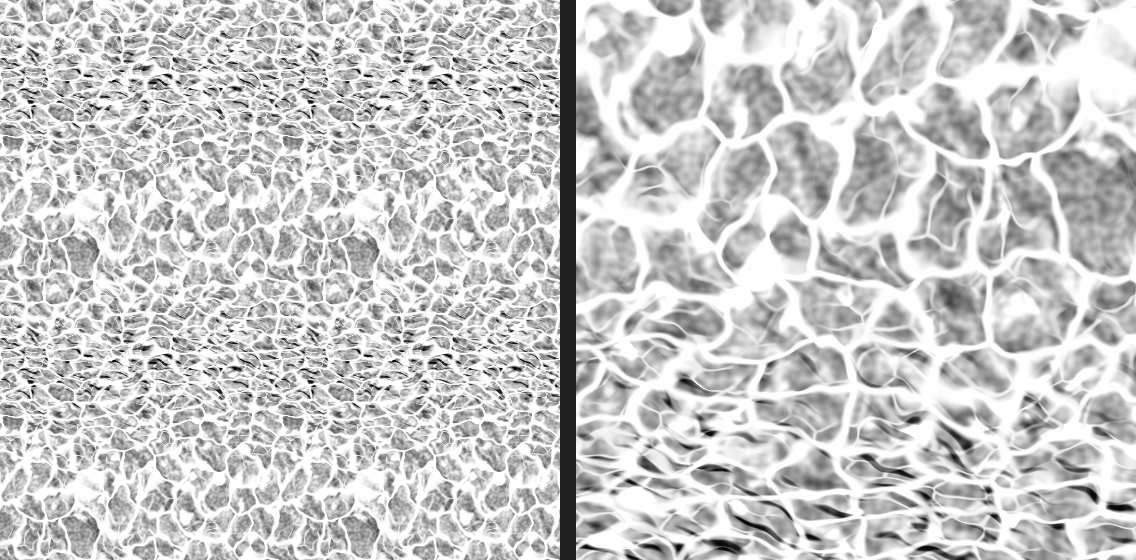
Left, the full canvas; right, a detail of the centre.
A WebGL 1 fragment shader for this texture:

```glsl
precision highp float;
// Grey caustic web, like sunlit rippling water: white veins around mottled cells.
// Two wrapped Voronoi webs on a warped domain, flattened towards a dark-flecked
// band, over streaks and grain of gradient noise. The tile repeats twice each way.
uniform vec2 u_resolution;

const float TAU = 6.2831853;

vec2 hash2(vec2 p) {
  vec2 q = vec2(dot(p, vec2(127.1, 311.7)), dot(p, vec2(269.5, 183.3)));
  return fract(sin(q) * 43758.545);
}

// Random unit gradient of a wrapped lattice point, projected on an offset
float slope(vec2 cell, vec2 period, vec2 offset) {
  float angle = TAU * hash2(mod(cell, period) + period * 1.7).x;
  return dot(vec2(cos(angle), sin(angle)), offset);
}

// Gradient noise that wraps after "period" lattice cells per tile
float noise(vec2 uv, vec2 period) {
  vec2 p = uv * period;
  vec2 i = floor(p);
  vec2 f = p - i;
  vec2 u = f * f * f * (f * (f * 6.0 - 15.0) + 10.0);
  float low = mix(slope(i, period, f),
                  slope(i + vec2(1, 0), period, f - vec2(1, 0)), u.x);
  float high = mix(slope(i + vec2(0, 1), period, f - vec2(0, 1)),
                   slope(i + vec2(1, 1), period, f - vec2(1, 1)), u.x);
  return mix(low, high, u.y);
}

// Wrapped Voronoi cells: x = gap between the two nearest seeds, y = cell id
vec2 cells(vec2 uv, vec2 period) {
  vec2 p = uv * period;
  vec2 i = floor(p);
  float nearest = 8.0;
  float second = 8.0;
  float id = 0.0;
  for (int y = -1; y <= 1; y++) {
    for (int x = -1; x <= 1; x++) {
      vec2 cell = i + vec2(float(x), float(y));
      vec2 seed = hash2(mod(cell, period) + period * 2.3);
      float d = length(cell + 0.05 + 0.9 * seed - p);
      if (d < nearest) {
        second = nearest;
        nearest = d;
        id = seed.x;
      } else {
        second = min(second, d);
      }
    }
  }
  return vec2(second - nearest, id);
}

void main() {
  vec2 uv = gl_FragCoord.xy / u_resolution * 2.0;

  // Band of small, flat cells across each tile
  float phase = TAU * (uv.y - 0.69 + 0.04 * sin(TAU * uv.x));
  float band = 0.5 + 0.5 * cos(phase);
  vec2 p = uv + vec2(0.0, 0.07 * sin(phase));

  // Irregular bending of the web
  p += 0.032 * vec2(noise(uv, vec2(7, 8)), noise(uv, vec2(8, 7)));
  p += 0.014 * vec2(noise(uv, vec2(24, 27)), noise(uv, vec2(27, 25)));

  // Mottled cell interiors with slanted streaks
  vec2 slanted = vec2(p.x, p.y + p.x);
  float patches = noise(uv, vec2(6, 9));
  float streak = noise(slanted, vec2(13, 38));
  float mottle = noise(p, vec2(31, 37));
  float grain = noise(uv, vec2(83, 89));
  vec2 coarse = cells(p, vec2(11, 15));
  vec2 fine = cells(p + 0.008 * streak, vec2(21, 29));
  float tone = 0.68 + 0.14 * (coarse.y - 0.5) + 0.08 * (fine.y - 0.5);
  tone += 0.28 * streak + 0.26 * mottle + 0.24 * grain;

  // Thin broken veins, then the broad white web
  float thinWidth = 0.22 + 0.2 * mottle;
  float thin = 1.0 - smoothstep(0.02, max(thinWidth, 0.08), fine.x);
  thin *= smoothstep(-0.3, 0.25, patches + 0.5 * streak + 0.25 * band - 0.05);
  float wide = 0.23 + 0.2 * patches + 0.16 * mottle;
  float web = 1.0 - smoothstep(0.04, max(wide, 0.11), coarse.x);
  tone = mix(tone, 0.98, 0.85 * thin);
  tone = mix(tone, 1.02, web);

  // Bright glints and dark flecks, the latter gathered in the band
  tone += 0.4 * smoothstep(0.2, 0.5, noise(p, vec2(25, 29)));
  float fleck = noise(slanted * vec2(1, 2) - vec2(0, p.x), vec2(22, 27));
  fleck = smoothstep(0.14, 0.42, fleck + 0.25 * patches);
  tone -= 0.62 * fleck * (0.08 + 0.92 * band * band) * (1.0 - 0.8 * web);

  gl_FragColor = vec4(vec3(clamp(tone, 0.04, 0.995)), 1.0);
}
```
